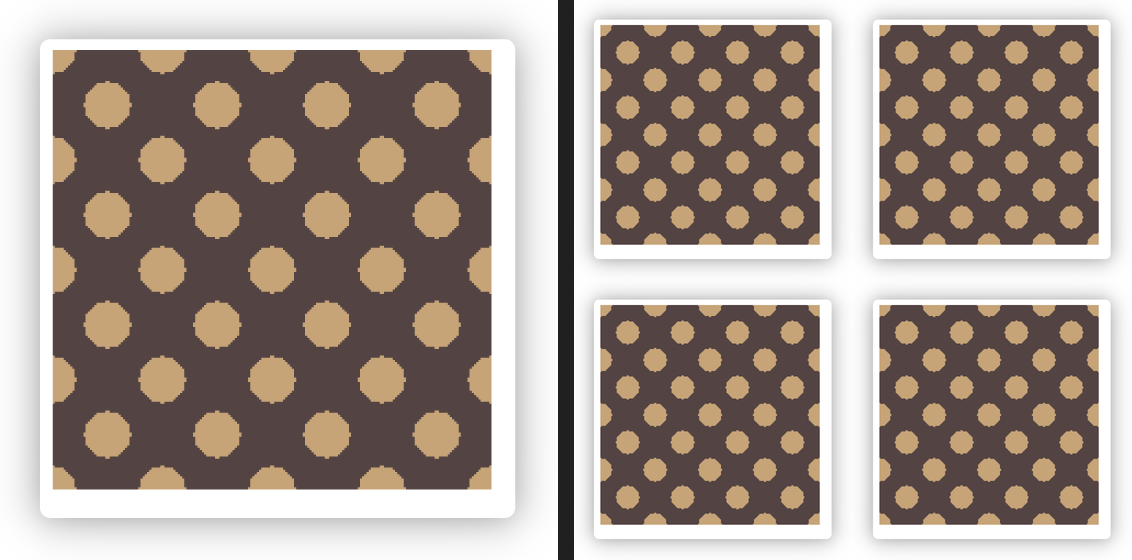
Left: one tile. Right: repeated 2 by 2.
Reproduce this pattern procedurally as a Shadertoy shader.

```glsl
// Staggered tan stepped dots on a brown square, set in a white card with a soft shadow.

// Signed distance to a box with rounded corners
float roundedBox(vec2 p, vec2 halfSize, float radius) {
    vec2 d = abs(p) - halfSize + radius;
    return length(max(d, 0.0)) + min(max(d.x, d.y), 0.0) - radius;
}

// Squared distance, in cells, to the nearest dot of a 50-cell lattice
float dotDistance2(vec2 cell) {
    vec2 d = mod(cell + 25.0, 50.0) - 25.0;
    return dot(d, d);
}

// Four by four repeats on a grid of 200 cells, plus a half-step copy
vec3 dotPattern(vec2 square) {
    vec2 cell = floor(square * 200.0) + 0.5;
    float d2 = min(dotDistance2(cell), dotDistance2(cell + 25.0));
    return d2 < 111.5 ? vec3(0.775, 0.642, 0.470) : vec3(0.325, 0.263, 0.259);
}

// Blurred box: product of soft spans along both axes
float softShadow(vec2 p, vec2 halfSize) {
    vec2 span = 1.0 / (1.0 + exp((abs(p) - halfSize) / 16.5));
    return span.x * span.y;
}

vec3 scene(vec2 uv) {
    vec2 cardHalf = vec2(0.4258, 0.4274);
    vec2 units = vec2(768.0, 771.0);
    vec2 fromCard = (uv - vec2(0.4974, 0.5026)) * units;

    // Paper and shadow
    vec3 color = vec3(1.0 - 0.42 * softShadow(fromCard + vec2(0.0, 2.0), cardHalf * units));

    // Card
    if (roundedBox(fromCard, cardHalf * units, 14.0) < 0.0) color = vec3(1.0);

    // Dotted square
    vec2 square = (uv - vec2(0.0944, 0.1258)) / vec2(0.7865, 0.7847);
    if (all(equal(square, clamp(square, 0.0, 1.0)))) color = dotPattern(square);
    return color;
}

void mainImage(out vec4 fragColor, in vec2 fragCoord) {
    // Average a 4 x 4 grid of samples to smooth the edges
    vec3 sum = vec3(0.0);
    for (int i = 0; i < 16; i++) {
        vec2 jitter = (vec2(i % 4, i / 4) + 0.5) / 4.0 - 0.5;
        sum += scene((fragCoord + jitter) / iResolution.xy);
    }
    fragColor = vec4(sum / 16.0, 1.0);
}
```
